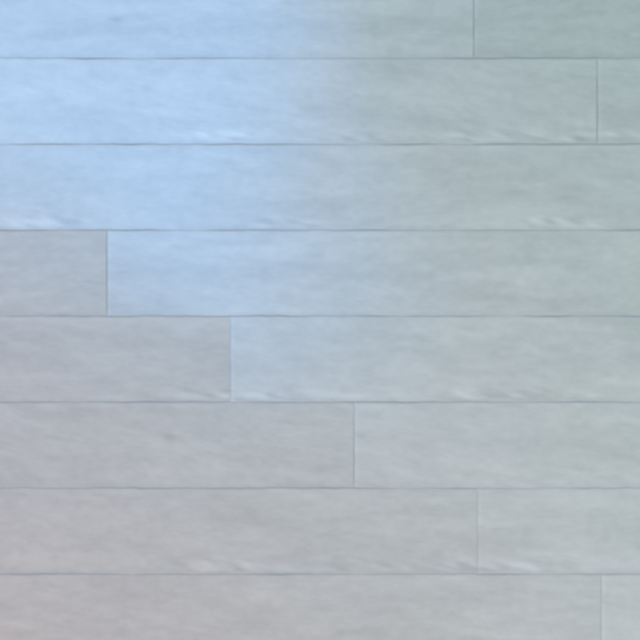
This texture is drawn by a Shadertoy shader. Its source:

```glsl
// Pale wood plank floor in staggered rows, with a cool window sheen at the upper left.

const float ROW_HEIGHT = 0.1343;
const float TOP_OFFSET = 1.0432;    // height at which row 0 begins
const float PLANK_LENGTH = 1.152;
const float FIRST_JOINT = -0.412;   // left end of plank 0 in row 0
const float STAGGER = 0.193;        // joint shift from row to row

const vec3 TOP_LEFT = vec3(0.670, 0.735, 0.800);
const vec3 TOP_RIGHT = vec3(0.630, 0.700, 0.705);
const vec3 BOTTOM_LEFT = vec3(0.715, 0.700, 0.715);
const vec3 BOTTOM_RIGHT = vec3(0.715, 0.745, 0.755);
const vec3 SHEEN = vec3(0.685, 0.800, 0.930);
const vec3 SEAM = vec3(0.50, 0.55, 0.60);

float hash(vec2 p) {
    vec3 q = fract(p.xyx * vec3(0.1031, 0.1030, 0.0973));
    q += dot(q, q.yzx + 33.33);
    return fract((q.x + q.y) * q.z);
}

float noise(vec2 p) {
    vec2 cell = floor(p), f = fract(p);
    f = f * f * (3.0 - 2.0 * f);
    float low = mix(hash(cell), hash(cell + vec2(1, 0)), f.x);
    float high = mix(hash(cell + vec2(0, 1)), hash(cell + vec2(1, 1)), f.x);
    return mix(low, high, f.y);
}

float fbm(vec2 p) {
    float sum = 0.0, gain = 0.5;
    for (int i = 0; i < 4; i++) {
        sum += gain * noise(p);
        p = p * 2.03 + 17.3;
        gain *= 0.5;
    }
    return sum;
}

// Soft line around distance zero
float line(float dist, float halfWidth, float pixel) {
    return 1.0 - smoothstep(0.0, halfWidth + pixel, abs(dist));
}

// Ambient light blended between the four corners
vec3 ambient(vec2 uv) {
    vec2 t = clamp(uv, 0.0, 1.0);
    return mix(mix(BOTTOM_LEFT, BOTTOM_RIGHT, t.x), mix(TOP_LEFT, TOP_RIGHT, t.x), t.y);
}

// Window reflection: a crisp side edge at the top, spreading out lower down
float windowSheen(vec2 uv, float wobble) {
    float spread = mix(0.34, 0.13, smoothstep(0.4, 1.0, uv.y));
    float across = 1.0 - smoothstep(0.49 - spread, 0.49 + spread, uv.x + wobble);
    float floorLine = 0.18 + 0.60 * max(0.36 - uv.x, 0.0);
    return across * smoothstep(floorLine, floorLine + 0.48, uv.y + wobble);
}

// Long slanted figure, short fibres and fine mottling
float woodGrain(vec2 p, float seed) {
    vec2 q = p + seed * vec2(13.0, 29.0);
    q.y += 0.03 * fbm(q * vec2(6.0, 9.0)) + (0.16 * seed - 0.03) * p.x;
    float figure = fbm(q * vec2(5.0, 30.0)) - 0.47;
    float fibre = fbm(q * vec2(24.0, 85.0)) - 0.47;
    float mottle = fbm(q * vec2(80.0, 120.0)) - 0.47;
    return 0.052 * figure + 0.050 * fibre + 0.036 * mottle;
}

// Short slanted chatter marks in a band near the lower plank edge
float chatter(vec2 p, float v, float seed) {
    float band = smoothstep(0.78, 0.92, v) * (1.0 - smoothstep(0.94, 1.0, v));
    float patches = smoothstep(0.35, 0.7, noise(vec2(p.x * 9.0, seed * 50.0)));
    float ripple = noise(vec2(p.x * 50.0 + p.y * 75.0, p.y * 110.0)) - 0.45;
    return step(0.45, seed) * band * patches * ripple * 0.10;
}

// Small soft knots scattered along a plank
float knots(vec2 local, vec2 id) {
    float mark = 0.0;
    for (int i = 0; i < 2; i++) {
        vec2 key = id + float(i) * vec2(7.0, 19.0) + 41.0;
        vec2 center = vec2(hash(key) * PLANK_LENGTH, (0.2 + 0.6 * hash(key + 5.0)) * ROW_HEIGHT);
        vec2 d = (local - center) / vec2(0.012, 0.006);
        mark += exp(-dot(d, d)) * hash(key + 11.0);
    }
    return mark;
}

void mainImage(out vec4 fragColor, in vec2 fragCoord) {
    vec2 uv = fragCoord / iResolution.y;
    float pixel = 1.0 / iResolution.y;

    // Row and plank coordinates with slightly rough edges
    float edgeId = floor((TOP_OFFSET - uv.y) / ROW_HEIGHT + 0.5);
    float waver = 0.0022 * (fbm(vec2(uv.x * 30.0, edgeId * 9.0)) - 0.47);
    float depth = (TOP_OFFSET - uv.y + waver) / ROW_HEIGHT;
    float row = floor(depth), v = fract(depth);
    float along = (uv.x - FIRST_JOINT - STAGGER * row) / PLANK_LENGTH;
    vec2 id = vec2(floor(along), row);
    vec2 local = vec2(fract(along) * PLANK_LENGTH, v * ROW_HEIGHT);
    float seed = hash(id + 23.0);

    // Base light: only the middle run of planks catches the full sheen
    float wobble = 0.06 * (fbm(uv * vec2(8.0, 16.0)) - 0.47);
    float gloss = abs(id.x) < 0.5 ? 0.95 : 0.35;
    vec3 color = mix(ambient(uv), SHEEN, gloss * windowSheen(uv, wobble));
    color += 0.008 * (seed - 0.5) + (gloss > 0.5 ? 0.006 : -0.006);

    // Surface wear
    color += woodGrain(uv, seed) + chatter(uv, v, hash(vec2(row, 3.0)));
    color -= 0.05 * knots(local, id);

    // Broken seams of uneven strength with a faint pale bevel beneath
    float rowDist = (v - step(0.5, v)) * ROW_HEIGHT;
    float jointDist = local.x - step(0.5, fract(along)) * PLANK_LENGTH;
    float rowWear = mix(0.05, 0.70, fbm(vec2(uv.x * 14.0, edgeId * 5.0)));
    float jointWear = mix(0.15, 0.45, hash(vec2(row, 9.0))) * (0.6 + 0.6 * noise(uv * 45.0));
    color += 0.010 * line(rowDist - 0.005, 0.004, pixel);
    color += 0.012 * line(jointDist - 0.004, 0.003, pixel);
    float seam = max(line(rowDist, 0.0024, pixel) * rowWear, line(jointDist, 0.0020, pixel) * jointWear);
    seam = max(seam, 0.09 * line(rowDist, 0.009, pixel));
    fragColor = vec4(mix(color, SEAM, seam), 1.0);
}
```
